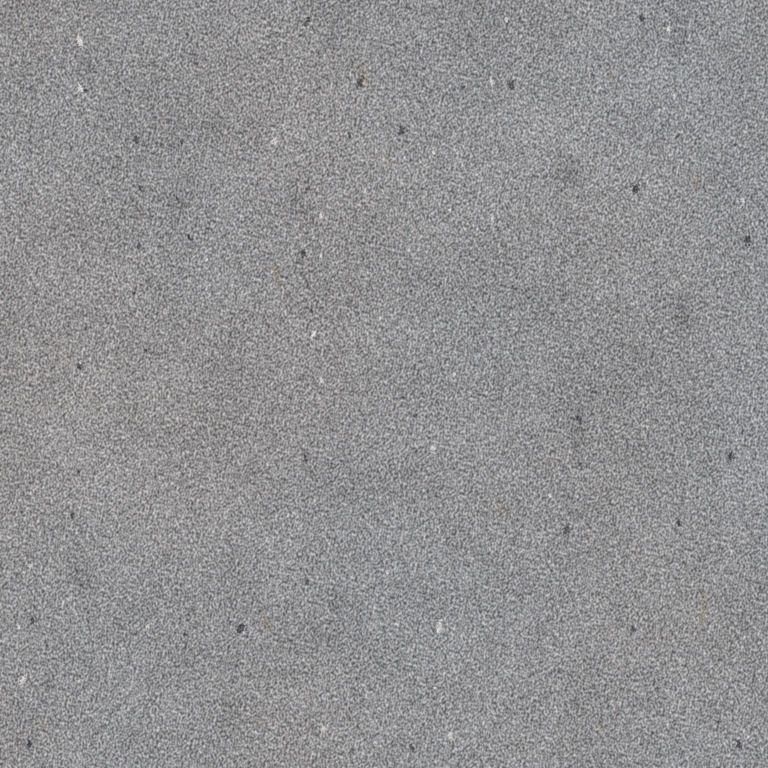
Reproduce this texture procedurally as a WebGL 1 fragment shader.

```glsl
precision highp float;
uniform vec2 u_resolution;

#define GRAIN_FREQ 345.0
#define GRAIN_CONTRAST 0.285
#define CLUMP_CONTRAST 0.15
#define MOTTLE_CONTRAST 0.033
#define TINT_STRENGTH 0.024
#define STAIN_DEPTH 0.065
#define PIT_DENSITY 0.24
#define CHIP_DENSITY 0.20
#define BASE_COLOR vec3(0.570, 0.568, 0.574)
#define PIT_COLOR vec3(0.25, 0.25, 0.27)
#define CHIP_COLOR vec3(0.86, 0.85, 0.83)
#define TAN_COLOR vec3(0.60, 0.54, 0.46)

vec2 hash2(vec2 p) {
  vec3 q = fract(p.xyx * vec3(0.1031, 0.1030, 0.0973));
  q += dot(q, q.yzx + 33.33);
  return fract((q.xx + q.yz) * q.zy);
}

vec2 gradientAt(vec2 cell) {
  float angle = 6.28318 * hash2(cell).x;
  return vec2(cos(angle), sin(angle));
}

float gradientNoise(vec2 p) {
  vec2 i = floor(p);
  vec2 f = p - i;
  vec2 w = f * f * f * (f * (f * 6.0 - 15.0) + 10.0);
  vec2 e = vec2(1.0, 0.0);
  float low = mix(dot(gradientAt(i), f),
                  dot(gradientAt(i + e.xy), f - e.xy), w.x);
  float high = mix(dot(gradientAt(i + e.yx), f - e.yx),
                   dot(gradientAt(i + e.xx), f - e.xx), w.x);
  return mix(low, high, w.y);
}

vec2 rotate(vec2 p, float angle) {
  float c = cos(angle);
  float s = sin(angle);
  return vec2(c * p.x - s * p.y, s * p.x + c * p.y);
}

// Coverage of sparse, uneven ellipses, at most one in each grid cell
float specks(vec2 uv, float cells, float density, float radius,
             float softness, float seed) {
  vec2 id = floor(uv * cells) + seed;
  vec2 place = hash2(id);
  vec2 kind = hash2(id + 57.0);
  vec2 shape = hash2(id + 113.0);
  vec2 d = (fract(uv * cells) - mix(vec2(0.3), vec2(0.7), place)) / cells;
  d = rotate(d, (shape.x - 0.5) * 1.3);
  d.y *= mix(0.35, 0.85, shape.y);
  float size = radius * mix(0.4, 1.0, kind.y * kind.y);
  float wobble = 0.9 * size * gradientNoise(uv * 1.6 / radius + seed);
  float edge = length(d) - size + wobble;
  return (1.0 - smoothstep(-softness, softness, edge)) * step(kind.x, density);
}

void main() {
  float pixel = 1.0 / min(u_resolution.x, u_resolution.y);
  vec2 uv = gl_FragCoord.xy * pixel;

  // Fine sandy grain, slightly taller than wide and leaning
  vec2 leaning = rotate(uv, 0.22) * vec2(1.0, 0.8) + 3.0;
  float grain = gradientNoise(leaning * GRAIN_FREQ);
  float clumps = gradientNoise(rotate(uv, -0.5) * GRAIN_FREQ * 0.61 + 71.0)
               + 0.55 * gradientNoise(rotate(uv, 0.9) * GRAIN_FREQ * 0.31 + 151.0);
  float tone = GRAIN_CONTRAST * grain + CLUMP_CONTRAST * clumps;

  // Broad worn patches
  tone += MOTTLE_CONTRAST * (gradientNoise(uv * 4.3 + 17.0)
                           + gradientNoise(uv * 15.0 + 39.0)
                           + gradientNoise(uv * 38.0 + 91.0));

  // Scattered soft stains
  float stains = specks(uv, 6.0, 0.35, 0.014, 0.015, 11.0);
  tone -= STAIN_DEPTH * stains;
  vec3 color = BASE_COLOR + tone;

  // Warm to cool drift across the slab and between grains
  float warmth = 0.35 * (0.5 - uv.x) + 0.5 * gradientNoise(uv * 3.1 + 5.0)
               + 0.7 * gradientNoise(uv * GRAIN_FREQ * 0.4 + 203.0);
  color += TINT_STRENGTH * warmth * vec3(1.0, -0.1, -0.9);

  // Tan blemishes, dark pits and pale stone chips
  float tan_spots = specks(uv, 7.0, 0.14, 0.007, 0.005, 29.0);
  float pits = specks(uv, 14.0, PIT_DENSITY, 0.0046, pixel, 43.0);
  float chips = specks(uv, 13.0, CHIP_DENSITY, 0.0036, pixel, 83.0);
  color = mix(color, TAN_COLOR + 0.8 * tone, 0.4 * tan_spots);
  color = mix(color, PIT_COLOR + 0.5 * tone, 0.7 * pits);
  color = mix(color, CHIP_COLOR + 0.4 * tone, 0.85 * chips);

  gl_FragColor = vec4(clamp(color, 0.0, 1.0), 1.0);
}
```
